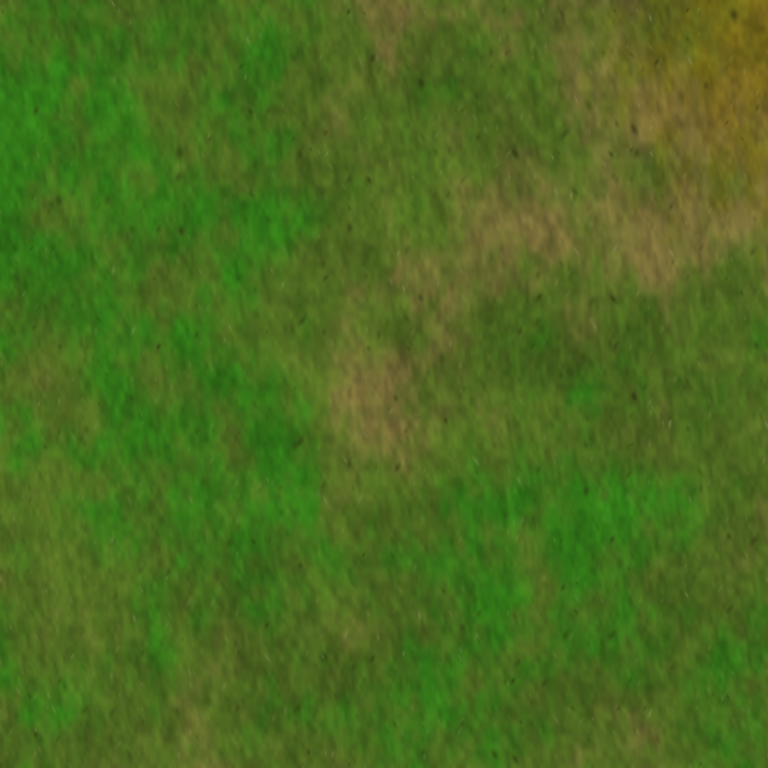
Reproduce this texture procedurally as a Shadertoy shader.

```glsl
// A worn lawn seen from above: green turf, dry straw patches, soft blades and small flecks.

const vec3 LUSH_GREEN = vec3(0.19, 0.45, 0.09);
const vec3 TURF_GREEN = vec3(0.305, 0.405, 0.125);
const vec3 DRY_STRAW = vec3(0.46, 0.415, 0.215);
const vec3 OCHRE = vec3(0.49, 0.40, 0.08);
const vec3 SOIL = vec3(0.17, 0.19, 0.06);
const vec3 PALE_BLADE = vec3(0.56, 0.57, 0.38);

float hash(vec2 p) {
    return fract(sin(dot(p, vec2(127.1, 311.7))) * 43758.5453);
}

float valueNoise(vec2 p) {
    vec2 cell = floor(p);
    vec2 f = fract(p);
    f = f * f * (3.0 - 2.0 * f);
    float low = mix(hash(cell), hash(cell + vec2(1.0, 0.0)), f.x);
    float high = mix(hash(cell + vec2(0.0, 1.0)), hash(cell + vec2(1.0, 1.0)), f.x);
    return mix(low, high, f.y);
}

// Octaves are turned against each other to hide the lattice
float fbm(vec2 p, int octaves) {
    float sum = 0.0;
    float weight = 0.5;
    float total = 0.0;
    for (int i = 0; i < octaves; i++) {
        sum += weight * valueNoise(p);
        total += weight;
        weight *= 0.55;
        p = mat2(0.8, 0.6, -0.6, 0.8) * p * 2.03 + 17.3;
    }
    return sum / total;
}

// Soft mask of sparse upright flecks, one at most per cell
float flecks(vec2 p, float density, float chance, vec2 size, float seed) {
    vec2 q = p * density;
    vec2 cell = floor(q);
    vec2 key = cell + seed;
    vec2 center = 0.35 + 0.3 * vec2(hash(key + 3.1), hash(key + 7.7));
    vec2 d = fract(q) - center;
    d.x += d.y * (hash(key + 11.9) - 0.5) * 1.2;
    d /= size * mix(0.7, 1.3, hash(key + 5.3));
    float present = step(hash(key), chance);
    return present * exp(-dot(d, d)) * mix(0.4, 1.0, hash(key + 9.2));
}

// Broad dryness: lush at the upper left, drier toward the upper right
float dryness(vec2 p) {
    float patches = fbm(p * 4.5 + 2.7, 4);
    float tufts = fbm(p * vec2(20.0, 14.0) + 31.0, 3);
    float lushCorner = smoothstep(0.40, 0.0, length((p - vec2(0.0, 0.8)) * vec2(1.3, 0.8)));
    float lushBase = smoothstep(0.5, 0.0, length(p - vec2(0.9, 0.12)));
    float dryEdge = smoothstep(0.5, 0.0, length(p - vec2(0.9, 0.75)));
    return 0.52 + 0.75 * (patches - 0.5) + 0.38 * (tufts - 0.5)
        - 0.24 * lushCorner - 0.07 * lushBase + 0.06 * dryEdge;
}

vec3 turfColor(float dry) {
    vec3 color = mix(LUSH_GREEN, TURF_GREEN, smoothstep(0.2, 0.5, dry));
    return mix(color, DRY_STRAW, smoothstep(0.48, 0.82, dry));
}

// Blurred blades, longer than wide, with a gently wandering lean
float bladeGrain(vec2 p) {
    float lean = valueNoise(p * 6.0 + 4.0) - 0.5;
    vec2 q = p + vec2(0.012 * lean + 0.12 * p.y, 0.0);
    float coarse = valueNoise(q * vec2(58.0, 30.0)) - 0.5;
    float medium = valueNoise(q * vec2(115.0, 56.0) + 40.0) - 0.5;
    float fine = valueNoise(q * vec2(210.0, 105.0) + 90.0) - 0.5;
    return 0.12 * coarse + 0.20 * medium + 0.14 * fine;
}

void mainImage(out vec4 fragColor, in vec2 fragCoord) {
    vec2 p = fragCoord / iResolution.y;

    // Patches of green and straw
    float grain = bladeGrain(p);
    float hueGrain = valueNoise(p * vec2(85.0, 45.0) + 63.0) - 0.5;
    float dry = dryness(p);
    vec3 color = turfColor(dry + 0.11 * hueGrain);

    // Ochre tint in the upper right corner
    float corner = length((p - vec2(1.0, 0.97)) * vec2(1.0, 0.8));
    color = mix(color, OCHRE, 0.75 * smoothstep(0.27, 0.0, corner + 0.12 * hueGrain));

    // Broad shade and blade texture
    float shade = fbm(p * 9.0 + 51.0, 3) - 0.5;
    color *= 1.0 + 0.28 * shade + grain;

    // Dark gaps gather in shaded places, pale blades in dry ones
    float gaps = flecks(p, 32.0, 0.07, vec2(0.11, 0.17), 13.0);
    gaps += 0.6 * flecks(p + 0.37, 55.0, 0.08, vec2(0.13, 0.22), 71.0);
    float pale = flecks(p + 0.19, 40.0, 0.06, vec2(0.07, 0.18), 29.0);
    pale += 0.6 * flecks(p + 0.53, 65.0, 0.09, vec2(0.11, 0.24), 47.0);
    color = mix(color, SOIL, clamp(gaps * (0.65 - 0.8 * shade), 0.0, 0.8));
    color = mix(color, PALE_BLADE, clamp(pale * (0.25 + 0.5 * dry), 0.0, 0.7));

    fragColor = vec4(clamp(color, 0.0, 1.0), 1.0);
}
```
